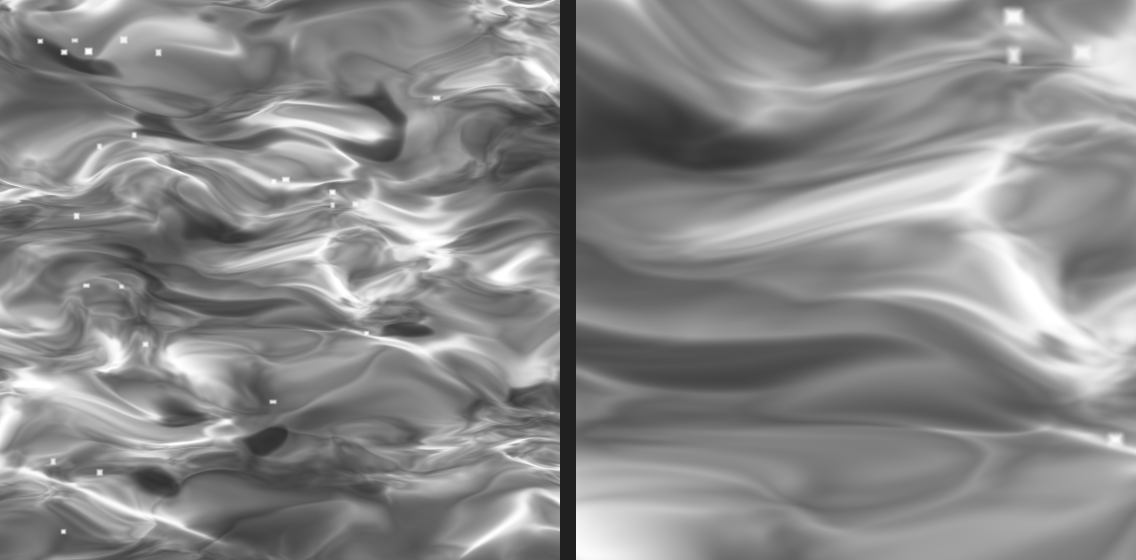
Left: the whole. Right: its middle third, enlarged.
Write a Shadertoy shader that draws this texture.

```glsl
// Grey, rippled rock-like sheets with horizontal folds, white veins and small glints.

const vec2  GRAIN          = vec2(5.6, 15.5); // folds per canvas, across and up
const float WARP           = 0.70;            // bending of the folds
const float FINE_WARP      = 0.26;
const float MID_GREY       = 0.525;
const float CONTRAST       = 0.33;
const float DARKEST        = 0.20;
const float BROAD_GAIN     = 2.0;
const float SHEET_GAIN     = 1.75;
const float FOLD_GAIN      = 1.0;
const float FLAKE_GAIN     = 0.8;
const float CREASE_GAIN    = 2.0;
const float VEIN_GAIN      = 2.2;
const float POCKET_GAIN    = 1.9;
const float GLINT_GRID     = 48.0;
const vec2  GLINT_HALF     = vec2(0.0052, 0.0046);
const float GLINT_SOFTNESS = 0.0042;

vec2 hash2(vec2 p) {
    vec3 h = fract(vec3(p.xyx) * vec3(0.1031, 0.1030, 0.0973));
    h += dot(h, h.yzx + 33.33);
    return fract((h.xx + h.yz) * h.zy);
}

float cornerSlope(vec2 cell, vec2 offset) {
    float angle = 6.28318 * hash2(cell + 71.0).x;
    return dot(vec2(cos(angle), sin(angle)), offset);
}

float gradientNoise(vec2 p) {
    vec2 i = floor(p), f = p - i;
    vec2 u = f * f * f * (f * (f * 6.0 - 15.0) + 10.0);
    vec2 e = vec2(1.0, 0.0);
    float low  = mix(cornerSlope(i, f), cornerSlope(i + e, f - e), u.x);
    float high = mix(cornerSlope(i + e.yx, f - e.yx), cornerSlope(i + 1.0, f - 1.0), u.x);
    return mix(low, high, u.y);
}

// Layered noise; calm areas keep only the large shapes
float sheetNoise(vec2 p, float roughness) {
    float sum = 0.0, gain = 1.0;
    for (int octave = 0; octave < 4; octave++) {
        sum += gain * gradientNoise(p);
        p = mat2(1.90, 0.35, -0.25, 1.90) * p + 17.3;
        gain *= roughness;
    }
    return sum;
}

// Bright line along the zero contour of a noise value
float ridge(float value, float width) {
    return width * width / (width * width + value * value);
}

// Overlapping layers: slow rise, then a quick drop at the lip
float foldLayers(float height) {
    float f = fract(height);
    return f * (1.0 - smoothstep(0.80, 1.0, f)) - 0.4;
}

// Tiny white blocks gathered in loose horizontal rows
float glints(vec2 uv) {
    vec2 cell = floor(uv * GLINT_GRID);
    vec2 pick = hash2(cell + 311.0);
    vec2 shape = hash2(cell + 523.0);
    float cluster = gradientNoise(cell / GLINT_GRID * vec2(3.0, 15.0) + 41.0);
    float chance = 0.002 + 0.18 * smoothstep(0.32, 0.50, cluster);
    vec2 center = (cell + 0.5 + 0.2 * (shape - 0.5)) / GLINT_GRID;
    vec2 d = abs(uv - center) - GLINT_HALF * (0.4 + 0.6 * shape.yx);
    float dist = length(max(d, 0.0)) + min(max(d.x, d.y), 0.0);
    float spot = 1.0 - smoothstep(-0.5 * GLINT_SOFTNESS, GLINT_SOFTNESS, dist);
    return spot * step(pick.x, chance) * mix(0.8, 1.0, pick.y);
}

void mainImage(out vec4 fragColor, in vec2 fragCoord) {
    vec2 uv = fragCoord / iResolution.xy;

    // Bent coordinates, stretched sideways
    vec2 w = uv * vec2(4.0, 7.0);
    vec2 bend = vec2(gradientNoise(w + 5.2), gradientNoise(w + 23.7));
    vec2 q = uv * GRAIN + WARP * bend * vec2(1.0, 1.8);
    q += FINE_WARP * vec2(gradientNoise(q * 1.8 + 61.0), gradientNoise(q * 1.8 + 83.0));

    // Large light and dark regions, and smooth plates between rough folds
    float broad = gradientNoise(uv * vec2(2.2, 4.0) + 0.30 * bend + 9.4);
    float rough = smoothstep(-0.30, 0.20, gradientNoise(q * 0.45 + 37.0));
    float sheets = sheetNoise(q + 3.1, mix(0.30, 0.66, rough));
    float folds = foldLayers(2.0 * gradientNoise(q * 0.6 + 51.0) + 0.5 * sheets);
    float flakes = foldLayers(1.8 * gradientNoise(q * vec2(1.1, 0.9) + 131.0) + 0.4 * sheets);

    // Short pale creases of uneven width, mostly in the rough and light areas
    float patchy = gradientNoise(q * 0.8 + 91.0);
    float creaseMask = smoothstep(-0.05, 0.35, patchy + 0.6 * broad);
    float creaseWidth = 0.06 + 0.10 * max(patchy, 0.0);
    float creases = ridge(gradientNoise(q * 0.9 + 13.0) + 0.22 * sheets, creaseWidth) * creaseMask;

    // A few broken white veins
    vec2 v = uv * vec2(2.2, 4.6) + 0.45 * bend;
    float veinMask = smoothstep(0.10, 0.38, gradientNoise(v * 0.9 + 29.0));
    float veins = ridge(gradientNoise(v + 47.0) + 0.09 * sheets, 0.045) * veinMask;

    // Small dark lens-shaped hollows
    float pockets = smoothstep(0.28, 0.44, gradientNoise(q * vec2(0.95, 0.9) + 107.0) + 0.08 * sheets);

    float tone = BROAD_GAIN * broad + SHEET_GAIN * sheets + FOLD_GAIN * folds
               + FLAKE_GAIN * rough * flakes
               + CREASE_GAIN * (creases - 0.10) + VEIN_GAIN * veins
               - POCKET_GAIN * pockets;
    float grey = MID_GREY * exp(CONTRAST * tone);
    grey = max(grey, mix(DARKEST, grey, 0.6));
    // Soft shoulder on the highlights
    float over = max(grey - 0.75, 0.0);
    grey = min(grey, 0.75) + 0.27 * (1.0 - exp(-over / 0.27));
    grey = mix(grey, 1.0, glints(uv));
    fragColor = vec4(vec3(clamp(grey, 0.0, 1.0)), 1.0);
}
```
